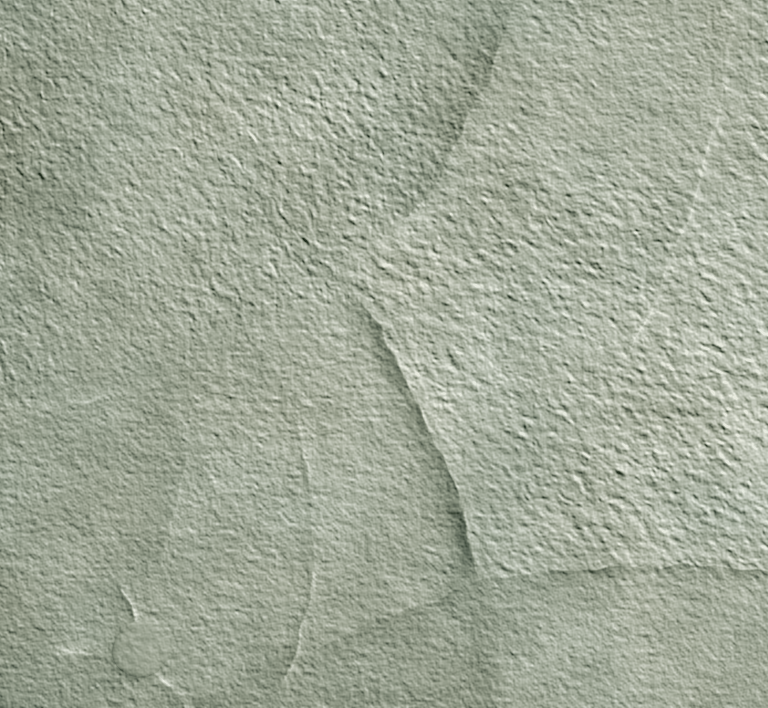
Give the GLSL for this texture, as a Shadertoy shader.

```glsl
// Hand-troweled sage green plaster under raking light from the upper right.
// Directional noise builds a height field, shaded by its slope toward the light;
// bowed arcs add the overlapping trowel edges, and a disc adds a patched hole.

#define RELIEF 0.47
#define LIGHT_STEP 0.0025
#define BASE_TONE 0.678
#define GRIT 0.42
#define WOBBLE 0.016
#define PATCH_CENTER vec2(0.2, 0.085)
#define PATCH_RADIUS 0.038
#define SHADOW_COLOR vec3(0.37, 0.41, 0.35)
#define LIT_COLOR vec3(0.77, 0.79, 0.74)

float hash(vec2 p) {
    return fract(sin(dot(p, vec2(127.1, 311.7))) * 43758.5453);
}

float noise(vec2 p) {
    vec2 i = floor(p), f = fract(p);
    f = f * f * (3.0 - 2.0 * f);
    return mix(mix(hash(i), hash(i + vec2(1, 0)), f.x),
               mix(hash(i + vec2(0, 1)), hash(i + vec2(1, 1)), f.x), f.y);
}

float fbm(vec2 p) {
    float sum = 0.0, amp = 0.5;
    for (int i = 0; i < 4; i++) {
        sum += amp * noise(p);
        p = p * 2.03 + 17.3;
        amp *= 0.5;
    }
    return sum;
}

// Coordinates along and across a stroke direction
vec2 along(vec2 p, float angle) {
    float c = cos(angle), s = sin(angle);
    return vec2(c * p.x + s * p.y, c * p.y - s * p.x);
}

// x: signed distance to the right of a bowed arc from a to b, y: position along it
vec2 arc(vec2 p, vec2 a, vec2 b, float bow) {
    float len = length(b - a);
    vec2 dir = (b - a) / len;
    float t = dot(p - a, dir) / len;
    float side = dot(p - a, vec2(dir.y, -dir.x));
    return vec2(side - bow * 4.0 * t * (1.0 - t), t);
}

// Trowel edge: shadow fading out on the left, thin broken lip on the right
float edge(vec2 p, vec2 a, vec2 b, float bow, float width, float dark, float lip) {
    vec2 q = arc(p, a, b, bow);
    float ends = smoothstep(-0.02, 0.04, q.y) * (1.0 - smoothstep(0.6, 1.05, q.y));
    float broken = smoothstep(0.2, 0.75, noise(p * 34.0 + a * 50.0));
    float shadow = exp(min(q.x, 0.0) / width) * (1.0 - smoothstep(-0.002, 0.002, q.x));
    float glint = exp(-abs(q.x - 0.003) / 0.004);
    return ends * (lip * glint * (0.2 + 1.1 * broken) - dark * shadow * (0.6 + 0.6 * broken));
}

// Plaster height; zone.x selects the brushed area, zone.y the right-hand area
float height(vec2 p, vec2 zone) {
    vec2 w = p + 0.006 * vec2(noise(p * 60.0), noise(p * 60.0 + 9.0));
    vec2 lumpUv = along(w, -0.52), wormUv = along(w, -0.95), brushUv = along(w, -0.06);
    float lumps = 0.85 * noise(lumpUv * vec2(62, 108)) + 0.5 * noise(lumpUv * vec2(130, 200));
    float worms = 0.85 * noise(wormUv * vec2(90, 122)) + 0.5 * noise(wormUv * vec2(160, 210));
    float brush = 0.3 * noise(brushUv * vec2(32, 190)) + 0.45 * noise(w * 85.0);
    float h = mix(mix(worms, lumps, zone.y), brush + 0.35 * noise(w * 150.0), zone.x);
    h *= 0.6 + 0.7 * noise(p * 6.0 + 3.0);
    return h + GRIT * (noise(p * 190.0) + 0.6 * noise(p * 320.0));
}

void mainImage(out vec4 fragColor, in vec2 fragCoord) {
    vec2 p = fragCoord / iResolution.y;
    vec2 q = p + WOBBLE * (vec2(fbm(p * 26.0), fbm(p * 26.0 + 5.0)) - 0.47);

    // Zones worked in different trowel directions
    float mainSide = arc(q, vec2(0.678, 0.18), vec2(0.466, 0.633), 0.028).x;
    float upperSide = arc(q, vec2(0.565, 0.675), vec2(0.734, 1.0), 0.028).x;
    float right = smoothstep(-0.02, 0.02, mix(mainSide, upperSide, smoothstep(0.55, 0.7, p.y)));
    float floorLine = 0.185 - 0.42 * max(0.66 - q.x, 0.0);
    float below = 1.0 - smoothstep(-0.02, 0.012, q.y - floorLine);
    float brushTop = 0.41 + 0.42 * q.x - 0.25 * q.x * q.x;
    float brushed = (1.0 - right) * (1.0 - smoothstep(-0.06, 0.06, q.y - brushTop));
    brushed = max(brushed, 0.75 * below);
    float patchDist = length(q - PATCH_CENTER) - PATCH_RADIUS;
    float inPatch = 1.0 - smoothstep(-0.003, 0.003, patchDist);

    // Slope toward the light, with deeper pits on the shaded side
    vec2 zone = vec2(brushed, right);
    vec2 toLight = normalize(vec2(0.6, 0.8));
    float slope = height(p, zone) - height(p + toLight * LIGHT_STEP, zone);
    float shade = RELIEF * slope * (1.0 - 0.35 * inPatch);
    shade -= 1.9 * min(shade, 0.0) * min(shade, 0.0);

    // Broad tone of each area
    float tone = BASE_TONE + 0.13 * (fbm(p * 4.0) - 0.47) + 0.12 * (fbm(p * 19.0) - 0.47);
    tone += mix(-0.022, 0.022, right) - 0.03 * below;
    tone -= 0.05 * smoothstep(0.25, 0.0, p.x) * smoothstep(0.3, 1.0, p.y);
    tone -= 0.05 * smoothstep(0.45, 0.0, p.x) * smoothstep(0.35, 0.0, p.y);
    tone += below * 0.06 * (noise(p * vec2(9, 3)) - 0.4);

    // Trowel edges
    tone += edge(q, vec2(0.678, 0.18), vec2(0.466, 0.633), 0.028, 0.016, 0.30, 0.09);
    tone += edge(q, vec2(0.40, 0.03), vec2(0.36, 0.527), 0.062, 0.009, 0.13, 0.10);
    tone += edge(q, vec2(0.565, 0.675), vec2(0.75, 1.1), 0.028, 0.024, 0.11, 0.05);
    tone += edge(q, vec2(0.86, 0.463), vec2(1.03, 1.15), 0.058, 0.012, 0.04, 0.11);
    tone += edge(q, vec2(1.12, 0.19), vec2(0.64, 0.172), 0.018, 0.012, 0.20, 0.05);
    tone += edge(q, vec2(0.69, 0.182), vec2(0.40, 0.06), 0.004, 0.010, 0.08, 0.04);
    tone += edge(q, vec2(0.225, 0.2), vec2(0.268, 0.46), 0.01, 0.014, 0.05, 0.05);
    tone += edge(q, vec2(0.27, 0.465), vec2(-0.08, 0.39), 0.0, 0.010, 0.04, 0.06);

    // Patched hole: lit and shaded rim with short cracks
    float facing = dot(normalize(q - PATCH_CENTER), toLight);
    tone += exp(-abs(patchDist) / 0.003) * (0.12 * facing - 0.07);
    tone += edge(q, vec2(0.265, -0.01), vec2(0.218, 0.05), 0.006, 0.006, 0.25, 0.28);
    tone += edge(q, vec2(0.165, 0.07), vec2(0.07, 0.075), 0.006, 0.006, 0.12, 0.20);
    tone += edge(q, vec2(0.19, 0.125), vec2(0.16, 0.175), 0.004, 0.006, 0.22, 0.16);

    // Tone to plaster colour, slightly warmer in patches
    float k = clamp((tone + shade - 0.41) / 0.38, -0.6, 1.35);
    vec3 color = mix(SHADOW_COLOR, LIT_COLOR, k);
    color += vec3(0.0, 0.01, -0.05) * max(k * (1.0 - k), 0.0);
    color += vec3(0.02, 0.0, -0.01) * (fbm(p * 7.0 + 30.0) - 0.47);
    fragColor = vec4(clamp(color, 0.0, 1.0), 1.0);
}
```
